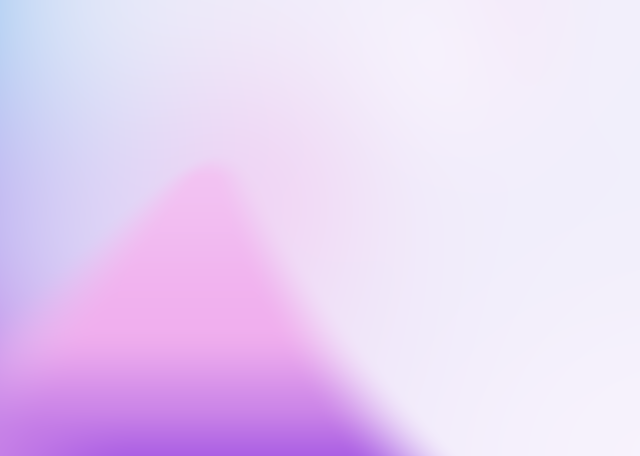
A WebGL 1 fragment shader for this background:

```glsl
precision highp float;

uniform vec2 u_resolution;

#define LILAC_WHITE vec3(0.947, 0.937, 0.983)
#define WARM_WHITE vec3(0.972, 0.958, 0.992)
#define SKY vec3(0.730, 0.830, 0.955)
#define PERIWINKLE vec3(0.775, 0.735, 0.950)
#define ORCHID vec3(0.800, 0.600, 0.925)
#define BLUSH vec3(0.975, 0.855, 0.960)
#define PINK vec3(0.950, 0.765, 0.950)
#define ROSE vec3(0.942, 0.685, 0.932)
#define MAUVE vec3(0.780, 0.500, 0.905)
#define VIOLET vec3(0.660, 0.360, 0.890)
#define PEAK_HEIGHT 0.665

// Soft elliptical spot of light
float glow(vec2 p, vec2 center, vec2 radius) {
    vec2 q = (p - center) / radius;
    return exp(-dot(q, q));
}

// Pale field with a cool left side and a blush beside the hill
vec3 backdrop(vec2 p) {
    vec3 color = LILAC_WHITE;
    color = mix(color, WARM_WHITE, 0.8 * glow(p, vec2(0.68, 0.84), vec2(0.16, 0.24)));
    color = mix(color, WARM_WHITE, 0.9 * glow(p, vec2(1.0, 0.0), vec2(0.42, 0.36)));
    color = mix(color, BLUSH, 0.2 * glow(p, vec2(0.80, 1.0), vec2(0.10, 0.30)));
    color = mix(color, BLUSH, glow(p, vec2(0.38, 0.56), vec2(0.20, 0.32)));

    vec3 side = mix(ORCHID, PERIWINKLE, smoothstep(0.12, 0.52, p.y));
    side = mix(side, SKY, smoothstep(0.48, 1.0, p.y));
    float reach = mix(0.23, 0.14, smoothstep(0.6, 1.0, p.y));
    return mix(color, side, exp(-p.x / reach));
}

// Coverage of the curved hill, blurrier toward its foot
float hillMask(vec2 p) {
    float drop = max(PEAK_HEIGHT - p.y, 0.0);
    float left = 0.34 - 0.12 * sqrt(drop) - 0.53 * drop;
    float right = 0.35 + 0.25 * drop + 0.26 * drop * drop;
    float leftBlur = 0.018 + 0.20 * drop;
    float rightBlur = 0.026 + 0.10 * drop;
    float mask = smoothstep(left - leftBlur, left + leftBlur, p.x);
    mask *= 1.0 - smoothstep(right - rightBlur, right + rightBlur, p.x);
    return mask * smoothstep(-0.005, 0.06, PEAK_HEIGHT - p.y);
}

// Pink crest deepening to violet at the base
vec3 hillColor(vec2 p) {
    vec3 color = mix(ROSE, PINK, smoothstep(0.25, 0.66, p.y));
    color = mix(color, MAUVE, 1.0 - smoothstep(0.05, 0.29, p.y));
    float base = 1.0 - smoothstep(-0.03, 0.11, p.y);
    return mix(color, VIOLET, base * smoothstep(-0.05, 0.22, p.x));
}

void main() {
    vec2 p = gl_FragCoord.xy / u_resolution;
    vec3 color = mix(backdrop(p), hillColor(p), hillMask(p));
    gl_FragColor = vec4(color, 1.0);
}
```
